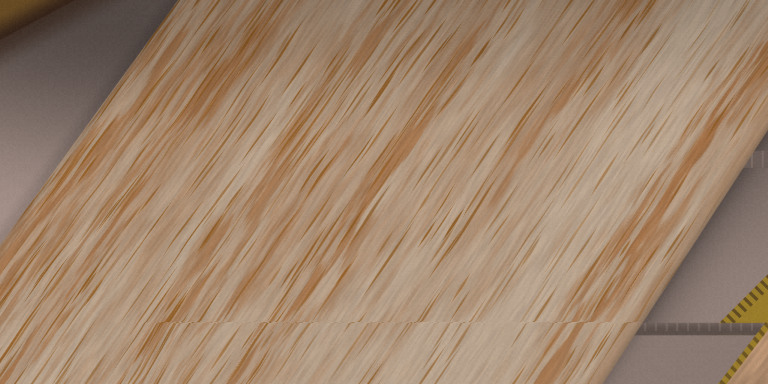
Give the GLSL for this texture, as a Shadertoy shader.

```glsl
// A pale wooden plank with orange grain lying diagonally over a grey table with measuring tapes.
#define CREAM vec3(0.705, 0.625, 0.545)
#define TAN vec3(0.635, 0.505, 0.395)
#define ORANGE vec3(0.59, 0.37, 0.19)
#define FLECK vec3(0.55, 0.35, 0.13)
#define TABLE vec3(0.56, 0.49, 0.465)
#define SHADOW vec3(0.21, 0.14, 0.10)
#define YELLOW vec3(0.60, 0.49, 0.17)
#define SEAM_Y 0.161
#define FLECK_LAYERS 5
#define FLECK_DENSITY 0.36

float hash(vec2 p) {
    return fract(sin(dot(p, vec2(127.1, 311.7))) * 43758.5453);
}

float noise(vec2 p) {
    vec2 i = floor(p), f = fract(p);
    f = f * f * (3.0 - 2.0 * f);
    return mix(mix(hash(i), hash(i + vec2(1, 0)), f.x),
               mix(hash(i + vec2(0, 1)), hash(i + vec2(1, 1)), f.x), f.y);
}

float fbm(vec2 p) {
    float sum = 0.0, amp = 0.5;
    for (int i = 0; i < 4; i++) {
        sum += amp * noise(p);
        p = p * 2.03 + 17.0;
        amp *= 0.5;
    }
    return sum;
}

float bump(float x, float centre, float width) {
    float d = (x - centre) / width;
    return exp(-d * d);
}

// Positive d is inside
float cover(float d, float px) {
    return smoothstep(-px, px, d);
}

// Tapered dashes, one per random cell of a grid stretched along the grain
float flecks(vec2 g, float bands, float px) {
    float sum = 0.0;
    for (int i = 0; i < FLECK_LAYERS; i++) {
        float k = float(i);
        float cols = 29.0 + 9.0 * k;
        float x = g.x * cols + 0.37 * k;
        float col = floor(x);
        float y = g.y * (2.9 + 0.9 * k) + 7.0 * hash(vec2(col, k));
        vec2 id = vec2(col, floor(y) + 40.0 * k);
        float across = abs(fract(x) - 0.3 - 0.4 * hash(id + 3.1)) / cols;
        float along = abs(fract(y) - 0.5) / (0.15 + 0.32 * hash(id + 8.7));
        float halfWidth = 0.0021 * (0.45 + 0.7 * hash(id + 5.3)) * (1.0 - along * along);
        float present = step(hash(id), FLECK_DENSITY * (0.6 + 0.7 * bands));
        float strength = 0.45 + 0.55 * hash(id + 1.9);
        sum = max(sum, present * strength * cover(halfWidth - across, 0.5 * px));
    }
    return sum;
}

vec3 plank(vec2 p, float s, float px) {
    float below = cover(SEAM_Y - p.y, px) * smoothstep(0.35, 0.48, p.x);
    vec2 g = vec2(s + 0.012 * below, p.y - 0.03 * below);
    g.x += 0.012 * (noise(g * vec2(5.0, 3.0)) - 0.5) + 0.003 * (noise(g * vec2(20.0, 13.0)) - 0.5);

    // Broad stained bands, then fibres that thin towards a hair
    float bands = 0.7 * bump(g.x, 0.03, 0.05) + 0.75 * bump(g.x, 0.14, 0.04)
        + 0.65 * bump(g.x, 0.325, 0.035) + 0.5 * bump(g.x, 0.395, 0.02)
        + 0.75 * bump(g.x, 0.49, 0.03) + 0.6 * bump(g.x, 0.67, 0.035) * smoothstep(0.1, 0.8, p.y)
        + 0.9 * bump(g.x, 0.915, 0.035);
    float broad = fbm(g * vec2(26.0, 2.4));
    float fibre = fbm(g * vec2(120.0, 8.0) + 31.0);
    float hair = noise(g * vec2(330.0, 22.0));
    float pale = bump(g.x, 0.81, 0.08);

    float tint = 0.2 + 0.5 * bands + 1.1 * (broad - 0.47) + 0.25 * p.y
        + 0.8 * (fibre - 0.47) - 0.45 * pale;
    vec3 col = mix(CREAM, TAN, clamp(tint, 0.0, 1.0));
    float stain = smoothstep(0.47, 0.68, fibre + 0.12 * bands - 0.1 * pale);
    col = mix(col, ORANGE, stain * (0.1 + 0.62 * bands));
    col = mix(col, FLECK, 0.95 * flecks(g, bands, px) * (1.0 - 0.4 * pale));
    col *= 0.95 + 0.1 * hair;

    // Overhead falloff, seam and rounded sides
    col *= mix(1.02, 0.82, smoothstep(0.6, 1.1, p.y + 0.05 * (1.0 - p.x)));
    col = mix(col, CREAM, 0.1 * below);
    col *= 1.0 - 0.1 * smoothstep(0.02, 0.0, s);
    col = mix(col, TAN * 0.97, 0.6 * smoothstep(0.965, 0.985, s));
    return col * (1.0 - 0.15 * smoothstep(0.988, 1.0, s));
}

vec3 leftTable(vec2 p, float px) {
    vec3 col = TABLE * mix(1.16, 0.58, smoothstep(0.4, 1.0, p.y + 0.15 * p.x));
    float d = 0.104 - (1.0 - p.y) - 0.53 * p.x;
    col = mix(col, SHADOW, 0.7 * smoothstep(-0.09, 0.0, d));
    vec3 rod = mix(SHADOW, vec3(0.40, 0.29, 0.14), smoothstep(0.0, 0.07, d));
    return mix(col, rod, cover(d, px));
}

vec3 rightTable(vec2 p, float gap, float px) {
    vec3 col = TABLE * mix(1.02, 0.88, smoothstep(0.2, 0.7, p.y));
    col *= 1.0 - 0.35 * exp(-gap * 18.0);

    // Yellow tape with ticks along its slanted edge
    float d = (p.x - 1.875) - (p.y - SEAM_Y);
    float tick = smoothstep(0.28, 0.12, abs(fract((p.x + p.y) * 34.0) - 0.5)) * cover(0.04 - d, px);
    col = mix(col, mix(YELLOW, SHADOW, 0.55 * tick), cover(d, px));

    // Dark rulers: a lower strip with faint marks and a higher one
    float low = cover(0.016 - abs(p.y - 0.143), px);
    float high = cover(0.022 - abs(p.y - 0.585), px);
    float marks = smoothstep(0.14, 0.05, abs(fract(p.x * 36.0) - 0.5)) * step(0.137, p.y);
    vec3 steel = mix(vec3(0.36, 0.31, 0.29), TABLE, 0.3 * marks + 0.3 * smoothstep(0.14, 0.16, p.y));
    col = mix(col, TABLE * 0.96, cover(0.128 - p.y, px) * (1.0 - 0.5 * exp(-gap * 25.0)));
    col = mix(col, steel, max(low, high));

    // Corner: tape strip and a piece of wood
    float e = p.x - 1.87 - 0.77 * p.y;
    float notch = smoothstep(0.28, 0.12, abs(fract((p.x + p.y) * 30.0) - 0.5));
    col = mix(col, mix(YELLOW, SHADOW, 0.45 * notch), cover(e, px));
    vec3 wood = TAN * (0.95 + 0.25 * noise(vec2(e * 90.0, p.y * 20.0)));
    return mix(col, wood, cover(e - 0.022, px));
}

void mainImage(out vec4 fragColor, in vec2 fragCoord) {
    float px = 1.0 / iResolution.y;
    vec2 p = fragCoord * px;
    float leftEdge = -0.263 + 0.727 * p.y;
    float rightEdge = 1.57 + 0.65 * p.y;
    float s = (p.x - leftEdge) / (rightEdge - leftEdge);

    vec3 col = s < 0.5 ? leftTable(p, px) : rightTable(p, max(p.x - rightEdge, 0.0), px);
    col *= 1.0 - 0.12 * smoothstep(-0.03, 0.0, s) * step(s, 0.5);
    float inside = cover(min(p.x - leftEdge, rightEdge - p.x), px);
    col = mix(col, plank(p, s, px), inside);
    col += 0.02 * (hash(floor(p * 256.0)) - 0.5);
    fragColor = vec4(clamp(col, 0.0, 1.0), 1.0);
}
```
